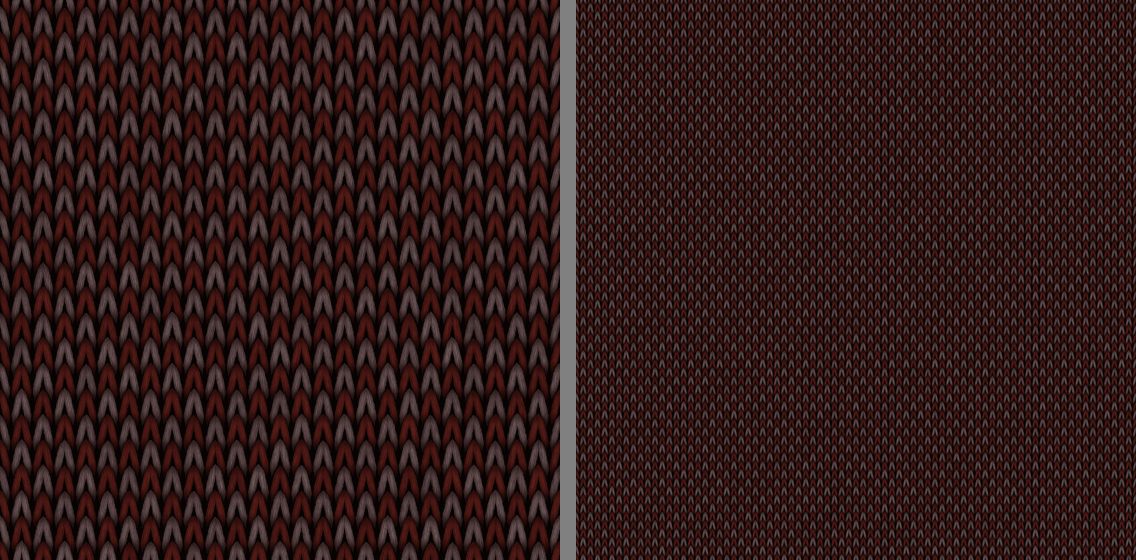
Left: one tile. Right: repeated 3 by 3.
Give the GLSL for this texture, as a WebGL 1 fragment shader.

```glsl
precision highp float;
// Seamless knitted fabric: two yarns alternating stitch by stitch in a checkerboard.

uniform vec2 u_resolution;

const vec2 STITCHES = vec2(26.0, 22.0);   // columns and rows, both even so the checker wraps
const float APEX_OFFSET = 0.36;           // first apex below the top edge, in rows
const float LEG_HALF_WIDTH = 0.175;       // in columns
const vec3 RED_YARN = vec3(0.295, 0.095, 0.078);
const vec3 GREY_YARN = vec3(0.345, 0.268, 0.270);
const vec3 GAP_COLOR = vec3(0.030, 0.012, 0.012);

float hash(vec2 p) {
  vec3 a = fract(p.xyx * 0.1031);
  a += dot(a, a.yzx + 33.33);
  return fract((a.x + a.y) * a.z);
}

float noise(vec2 p) {
  vec2 i = floor(p);
  vec2 f = fract(p);
  f = f * f * (3.0 - 2.0 * f);
  return mix(mix(hash(i), hash(i + vec2(1.0, 0.0)), f.x),
             mix(hash(i + vec2(0.0, 1.0)), hash(i + vec2(1.0, 1.0)), f.x), f.y);
}

// Centre of a leg, as distance from the column axis at a depth below the apex.
float legCentre(float depth) {
  return 0.03 + 0.33 * depth - 0.05 * depth * depth;
}

// Half width of a leg, rounded at the apex and pointed at the foot.
float legHalfWidth(float depth) {
  float cap = sqrt(smoothstep(-0.10, 0.20, depth));
  float foot = 1.0 - smoothstep(0.95, 1.45, depth);
  return LEG_HALF_WIDTH * cap * foot;
}

// Lays one stitch over the fabric below; q is (offset from axis, depth below apex).
vec3 addStitch(vec3 below, vec2 q, vec2 id, float soft) {
  float side = step(0.0, q.x);
  vec2 seed = vec2(hash(id + 3.7), hash(id.yx + 19.0 + 41.0 * side));

  // Small irregularities of each stitch
  float depth = q.y + (seed.x - 0.5) * 0.07;
  float fuzz = (noise(vec2(q.x * 14.0, depth * 12.0) + seed * 61.0) - 0.5) * 0.035;
  float across = abs(q.x) - legCentre(depth) + (seed.y - 0.5) * 0.02;
  float halfWidth = legHalfWidth(depth);
  float edge = abs(across) - halfWidth + fuzz;
  float present = step(0.004, halfWidth);
  float cover = present * (1.0 - smoothstep(-soft, soft, edge));
  float shadow = present * (1.0 - smoothstep(-0.02, 0.13, edge));

  // Round yarn, dim where it enters and leaves the loop
  float bend = min(abs(across) / LEG_HALF_WIDTH, 1.0);
  float shade = 1.0 - 0.38 * bend * bend;
  shade *= mix(0.58, 1.0, smoothstep(-0.05, 0.38, depth));
  shade *= mix(1.0, 0.36, smoothstep(0.72, 1.30, depth));

  // Fibres running along the leg, and uneven dye
  vec2 strand = vec2(across * 24.0 + depth * 1.5, depth * 3.5);
  float fibre = noise(strand + seed * 47.0) - 0.5;
  float fine = noise(strand * vec2(2.2, 1.8) + seed.yx * 83.0) - 0.5;
  shade *= 1.0 + 0.26 * fibre + 0.16 * fine;
  shade *= 0.95 + 0.13 * seed.x;

  float isRed = mod(id.x + id.y, 2.0);
  vec3 yarn = mix(GREY_YARN, RED_YARN, isRed);
  vec3 lit = yarn * pow(vec3(max(shade, 0.01)), vec3(1.0, 1.3, 1.3));
  return mix(below * (1.0 - 0.45 * shadow), lit, cover);
}

void main() {
  vec2 uv = gl_FragCoord.xy / u_resolution;
  vec2 p = vec2(uv.x, 1.0 - uv.y) * STITCHES + vec2(0.5, -APEX_OFFSET);
  vec2 cell = floor(p);
  vec2 local = fract(p) - vec2(0.5, 0.0);
  float soft = max(0.035, 0.8 * STITCHES.x / u_resolution.x);

  // Rows overlap: paint the one above, the current one, then the one below
  vec3 color = GAP_COLOR;
  for (int i = 0; i < 3; i++) {
    float rowStep = float(i) - 1.0;
    vec2 id = mod(cell + vec2(0.0, rowStep), STITCHES);
    color = addStitch(color, local - vec2(0.0, rowStep), id, soft);
  }

  gl_FragColor = vec4(color, 1.0);
}
```
